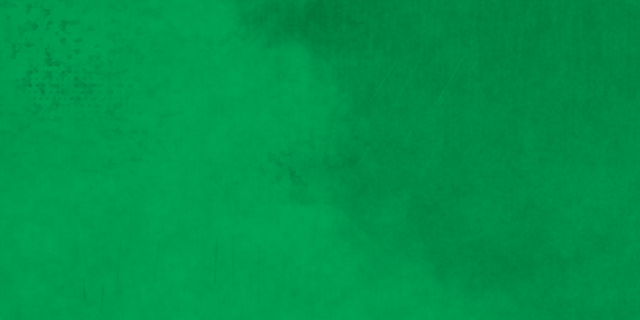
Reproduce this texture procedurally as a WebGL 2 fragment shader.

```glsl
#version 300 es
precision highp float;
// Worn green plaster: a ragged dark wash on the right, mottling, fibres and fine scratches.

uniform vec2 u_resolution;
out vec4 fragColor;

const vec3 DEEP_GREEN = vec3(0.0, 0.475, 0.230);
const vec3 LIGHT_GREEN = vec3(0.0, 0.645, 0.333);

float hash(vec2 cell) {
    vec3 h = fract(vec3(cell.xyx) * 0.1031);
    h += dot(h, h.yzx + 33.33);
    return fract((h.x + h.y) * h.z);
}

float noise(vec2 p) {
    vec2 cell = floor(p);
    vec2 f = fract(p);
    f = f * f * (3.0 - 2.0 * f);
    float low = mix(hash(cell), hash(cell + vec2(1, 0)), f.x);
    float high = mix(hash(cell + vec2(0, 1)), hash(cell + vec2(1, 1)), f.x);
    return mix(low, high, f.y);
}

float fbm(vec2 p) {
    float sum = 0.0;
    float weight = 0.5;
    for (int octave = 0; octave < 5; octave++) {
        sum += weight * noise(p);
        p = mat2(1.6, 1.2, -1.2, 1.6) * p + 7.3;
        weight *= 0.5;
    }
    return sum / 0.97;
}

// Soft elliptical mask around a centre.
float region(vec2 p, vec2 centre, vec2 radius) {
    vec2 d = (p - centre) / radius;
    return exp(-dot(d, d));
}

float segmentDistance(vec2 p, vec2 a, vec2 b) {
    vec2 ab = b - a;
    float t = clamp(dot(p - a, ab) / dot(ab, ab), 0.0, 1.0);
    return length(p - a - ab * t);
}

// Thin strokes scattered in a box, all leaning roughly the same way.
float scratches(vec2 p, vec2 corner, vec2 size, vec2 lean, float seed, float pixel) {
    float sum = 0.0;
    for (int i = 0; i < 12; i++) {
        vec2 id = vec2(float(i) * 3.7, seed);
        vec2 start = corner + size * vec2(hash(id), hash(id + 11.0));
        vec2 stroke = lean * (0.3 + hash(id + 23.0));
        stroke.x += 0.02 * (hash(id + 37.0) - 0.5);
        float d = segmentDistance(p, start, start + stroke);
        float line = 1.0 - smoothstep(0.0005, 0.0015 + pixel, d);
        sum += line * (0.3 + 0.7 * hash(id + 41.0));
    }
    return sum * (0.4 + 0.6 * noise(p * 45.0));
}

// Dark wash whose left border wanders with height.
float wash(vec2 p, float ragged) {
    float border = 1.06 - 0.24 * smoothstep(0.80, 0.90, p.y);
    border += 0.42 * (1.0 - smoothstep(0.04, 0.34, p.y));
    border -= 0.10 * region(p, vec2(1.0, 0.46), vec2(0.3, 0.09));
    float softness = mix(0.42, 0.20, smoothstep(0.1, 0.4, p.y));
    return smoothstep(-softness, softness + 0.06, p.x - border + 0.9 * (ragged - 0.5));
}

// Pale chipped slab with a level top and a sloping right side.
float slab(vec2 p, float pixel) {
    float d = max(p.y - 0.36, 0.7 * (p.x - 1.05) + 0.7 * (p.y - 0.36));
    float inside = 1.0 - smoothstep(-0.004 - pixel, 0.004 + pixel, d);
    return inside * region(p, vec2(1.03, 0.31), vec2(0.19, 0.13));
}

// Small blots, with a crossed weave below the upper left corner.
float mottle(vec2 p) {
    float blots = smoothstep(0.50, 0.70, fbm(p * vec2(46.0, 56.0)));
    float corner = region(p, vec2(0.06, 0.88), vec2(0.28, 0.26));
    float middle = region(p, vec2(0.98, 0.50), vec2(0.19, 0.13));
    float top = region(p, vec2(0.92, 0.93), vec2(0.22, 0.10));
    float left = region(p, vec2(0.32, 0.57), vec2(0.40, 0.10));
    float drift = smoothstep(0.35, 0.65, fbm(p * 7.0 + 31.0));
    float amount = 0.05 + 0.36 * corner + 0.30 * middle + 0.30 * top + 0.14 * left;
    vec2 thread = vec2(p.x + 0.8 * p.y, p.x - 1.2 * p.y) * 150.0 + 6.0 * noise(p * 18.0);
    float weave = smoothstep(0.1, 0.8, sin(thread.x) * sin(thread.y));
    float woven = region(p, vec2(0.15, 0.71), vec2(0.22, 0.10));
    return blots * amount * (0.4 + 0.8 * drift) + 0.28 * weave * woven * drift;
}

void main() {
    vec2 p = gl_FragCoord.xy / u_resolution.y;
    float pixel = 1.0 / u_resolution.y;
    float cloud = fbm(p * 3.2 + 4.0);
    float ragged = mix(cloud, fbm(p * 13.0 + 19.0), 0.55);
    float veil = wash(p, ragged);

    // Broad shading
    float dark = 0.13 + 0.38 * veil + 0.20 * veil * smoothstep(0.35, 1.0, p.y);
    dark += 0.26 * (cloud - 0.5) + 0.24 * (fbm(p * 12.0) - 0.5);
    dark += 0.12 * region(p, vec2(0.0, 0.6), vec2(0.12, 0.6));
    dark += 0.16 * region(p, vec2(1.60, 0.18), vec2(0.20, 0.10));
    dark += 0.14 * region(p, vec2(0.98, 0.95), vec2(0.20, 0.12));
    dark -= 0.20 * slab(p, pixel);

    // Stains, fibres and grain
    dark += mottle(p) + 0.20 * (fbm(p * 38.0 + 3.0) - 0.5);
    float fibre = noise(p * vec2(120.0, 14.0)) - 0.5;
    dark += fibre * (0.06 + 0.10 * veil * smoothstep(0.5, 1.0, p.y));
    dark += 0.17 * (noise(p * 125.0) - 0.5) * (0.5 + 0.5 * veil);

    // Pale slanted scratches and dark upright cracks
    dark -= 0.24 * scratches(p, vec2(1.10, 0.42), vec2(0.30, 0.34), vec2(0.07, 0.12), 2.0, pixel);
    dark += 0.22 * scratches(p, vec2(0.20, 0.0), vec2(1.20, 0.14), vec2(0.005, 0.13), 8.0, pixel);

    fragColor = vec4(mix(LIGHT_GREEN, DEEP_GREEN, clamp(dark, 0.0, 1.0)), 1.0);
}
```
